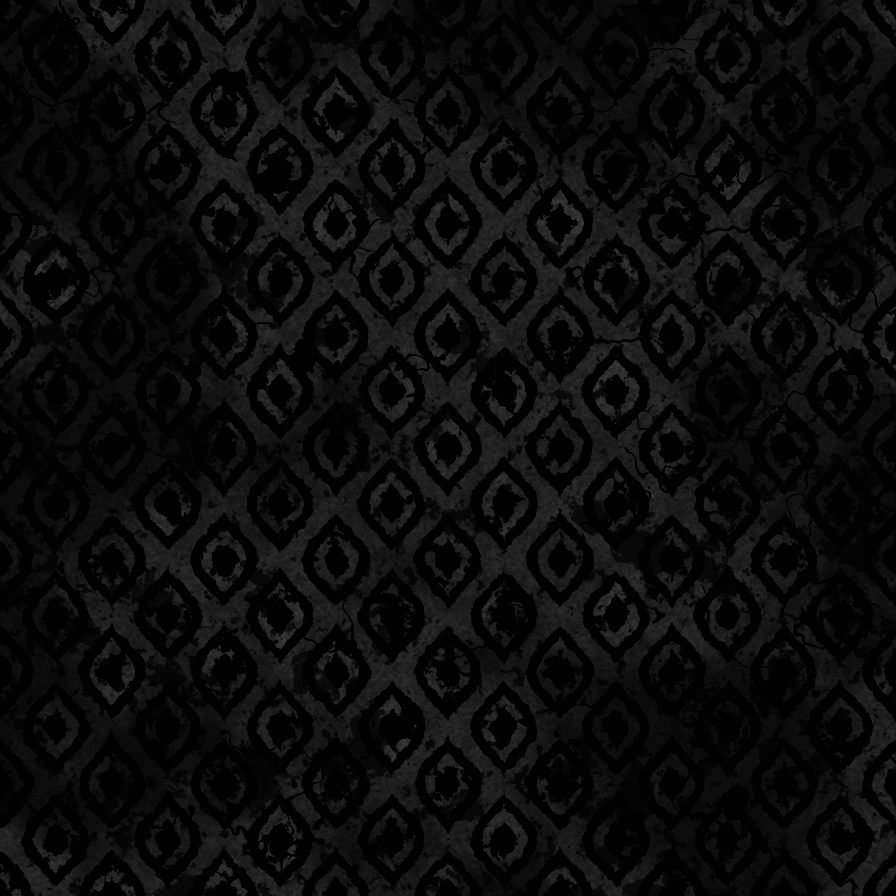
Give the GLSL for this pattern, as a WebGL 2 fragment shader.

```glsl
#version 300 es
precision highp float;
// Worn charcoal ogee lattice: half-drop pointed medallions on a stained black ground.

uniform vec2 u_resolution;
out vec4 fragColor;

// Layout, in units of one repeat
const float REPEATS = 8.0;
const vec2 OUTLINE_SIZE = vec2(0.3, 0.43);    // half extents of the black outline
const vec2 RING_SIZE = vec2(0.205, 0.3);      // grey ring, outer edge
const vec2 CORE_SIZE = vec2(0.115, 0.175);    // black core
const float TIP_CURVE = 1.25;                 // above 1 pinches the tips
const float EDGE_SOFTNESS = 0.006;

// Wear
const float OUTLINE_RAGGED = 0.06;
const float RING_RAGGED = 0.09;
const float BLOT_CHANCE = 0.14;
const float VEIN_WIDTH = 0.01;
const float GRAIN = 0.42;

// Colours
const vec3 BLACK = vec3(0.003);
const vec3 DIM_GREY = vec3(0.042);
const vec3 LIGHT_GREY = vec3(0.122);
const float RING_GAIN = 1.2;

float hash(vec2 p) {
  vec3 q = fract(p.xyx * 0.1031);
  q += dot(q, q.yzx + 33.33);
  return fract((q.x + q.y) * q.z);
}

float noise(vec2 p) {
  vec2 i = floor(p), f = fract(p);
  f = f * f * (3.0 - 2.0 * f);
  float low = mix(hash(i), hash(i + vec2(1, 0)), f.x);
  float high = mix(hash(i + vec2(0, 1)), hash(i + vec2(1, 1)), f.x);
  return mix(low, high, f.y);
}

float fbm(vec2 p) {
  float sum = 0.0, weight = 0.5;
  for (int i = 0; i < 5; i++) {
    sum += weight * noise(p);
    p = mat2(1.6, 1.2, -1.2, 1.6) * p + 17.3;
    weight *= 0.55;
  }
  return sum / 1.055;
}

// Approximate signed distance to a pointed ogee, negative inside
float ogee(vec2 p, vec2 size) {
  p = abs(p);
  float angle = min(p.y / size.y, 1.0) * 1.5708;
  float c = max(cos(angle), 0.0);
  float slope = size.x / size.y * 1.5708 * TIP_CURVE * pow(c, TIP_CURVE - 1.0) * sin(angle);
  float side = (p.x - size.x * pow(c, TIP_CURVE)) / sqrt(1.0 + slope * slope);
  return max(side, (p.y - size.y) * 0.6);
}

// Signed distance to scattered blots, negative inside
float blots(vec2 p, float ragged) {
  float nearest = 1.0;
  vec2 cell = floor(p);
  for (int y = -1; y <= 1; y++)
    for (int x = -1; x <= 1; x++) {
      vec2 id = cell + vec2(x, y);
      if (hash(id + 71.0) > BLOT_CHANCE) continue;
      vec2 center = id + vec2(hash(id + 13.0), hash(id + 29.0));
      float radius = mix(0.04, 0.17, hash(id + 47.0));
      nearest = min(nearest, length(p - center) - radius);
    }
  return nearest + ragged * 0.5;
}

void main() {
  vec2 uv = gl_FragCoord.xy / u_resolution;
  vec2 p = uv * REPEATS;
  float pixel = REPEATS / min(u_resolution.x, u_resolution.y);
  float soft = max(EDGE_SOFTNESS, 0.6 * pixel);

  // Half-drop lattice: pick the medallion whose diamond holds this point
  vec2 local = fract(p) - 0.5;
  if (abs(local.x) + abs(local.y) > 0.5) local = fract(p + 0.5) - 0.5;
  vec2 center = p - local;

  // Broad clouds, slightly darker toward the borders
  vec2 offset = uv - 0.5;
  float cloud = smoothstep(0.32, 0.62, fbm(p * 0.75 + 8.0) + 0.05 - 0.25 * dot(offset, offset));

  // Medallion with crumbled edges
  float crumble = fbm(p * 17.0 + 5.0) - 0.5;
  float outline = ogee(local, OUTLINE_SIZE) + crumble * OUTLINE_RAGGED;
  float ring = max(ogee(local, RING_SIZE) + crumble * OUTLINE_RAGGED,
                   -ogee(local, CORE_SIZE) + crumble * RING_RAGGED);
  float field = smoothstep(-soft, soft, outline);
  float ringMask = 1.0 - smoothstep(-soft, soft, ring);
  float ringWear = smoothstep(0.33, 0.41, fbm(p * 9.0 + 61.0));
  float ringTone = RING_GAIN * mix(0.75, 1.15, hash(floor(center * 2.0 + 0.5) + 3.0));
  float paint = field + ringMask * ringWear * ringTone;

  // Mottling and two sizes of grain
  float mottle = mix(0.7, 1.3, fbm(p * 5.0 + 31.0));
  float grain = 0.5 * (noise(p * 30.0) + noise(p * 61.0 + 7.0)) - 0.5;
  vec3 grey = mix(DIM_GREY, LIGHT_GREY, cloud) * mottle * (1.0 + 2.0 * GRAIN * grain);

  // Speckled erosion, heavier where the paint is dim
  float flakeLevel = mix(0.4, 0.29, cloud);
  float flakes = smoothstep(flakeLevel - 0.04, flakeLevel + 0.06, fbm(p * 11.0 + 210.0));

  // Stains, blots and thin dark veins
  float ragged = fbm(p * 5.5 + 90.0) - 0.5;
  float stain = smoothstep(0.3, 0.36, fbm(p * 2.6 + 43.0) + 0.2 * crumble);
  float blot = smoothstep(-soft, soft, blots(p, ragged));
  float veinLine = abs(fbm(p * 0.9 + 120.0) - 0.5);
  float veinGate = smoothstep(0.5, 0.58, fbm(p * 1.3 + 150.0));
  float vein = 1.0 - veinGate * (1.0 - smoothstep(0.5 * VEIN_WIDTH, VEIN_WIDTH, veinLine));
  float wear = mix(0.25, 1.0, stain) * mix(0.2, 1.0, flakes) * blot * vein;

  fragColor = vec4(BLACK + grey * paint * wear, 1.0);
}
```
